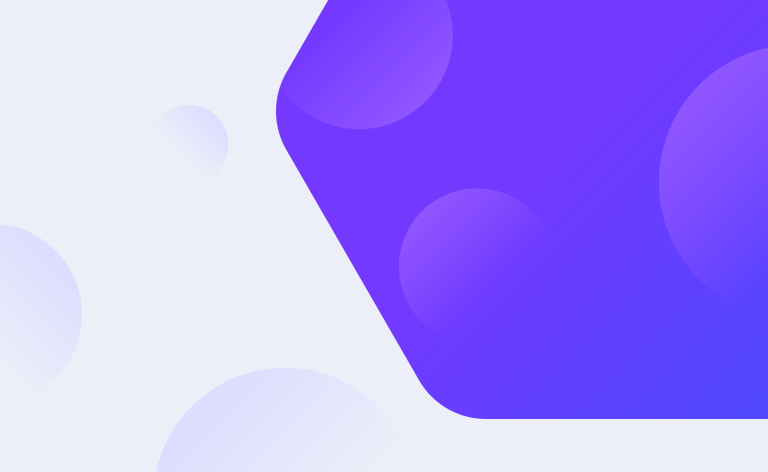
This background is drawn by a Shadertoy shader. Its source:

```glsl
// A violet hexagon with rounded corners runs off the right of a pale ground,
// with soft discs that fade out along a diagonal. The hexagon is a distance
// field; each disc is a circle whose opacity follows a linear gradient.

// Coverage of a shape from its signed distance, smoothed over one pixel.
float cover(float d) {
    return clamp(0.5 - d * iResolution.y, 0.0, 1.0);
}

float segmentDistance(vec2 p, vec2 a, vec2 b) {
    vec2 pa = p - a, ba = b - a;
    return length(pa - ba * clamp(dot(pa, ba) / dot(ba, ba), 0.0, 1.0));
}

// Hexagon open to the right: a core of given side, grown by its corner radius.
float hexagonDistance(vec2 p, vec2 leftCorner, float side, float radius) {
    vec2 q = vec2(p.x - leftCorner.x, abs(p.y - leftCorner.y));
    vec2 corner = side * vec2(0.5, 0.8660254);
    float edge = min(segmentDistance(q, vec2(0.0), corner),
                     segmentDistance(q, corner, corner + vec2(4.0, 0.0)));
    bool inside = q.y < corner.y && q.x * corner.y > q.y * corner.x;
    return (inside ? -edge : edge) - radius;
}

// Opacity of a disc, strongest on the rim that faces the lit diagonal.
float disc(vec2 p, vec2 center, float radius, vec2 lit) {
    vec2 q = p - center;
    float along = dot(q, lit) * 0.7071 / radius;
    float fade = clamp((along + 0.35) / 1.3, 0.0, 1.0);
    return fade * cover(length(q) - radius);
}

void mainImage(out vec4 fragColor, in vec2 fragCoord) {
    // Height is one unit, width keeps the 512:314 proportion.
    vec2 p = fragCoord / iResolution.xy * vec2(512.0 / 314.0, 1.0);
    vec2 upLeft = vec2(-1.0, 1.0);
    vec2 upRight = vec2(1.0, 1.0);

    // Pale ground with lavender discs.
    vec3 ground = vec3(0.926, 0.938, 0.972);
    float haze = disc(p, vec2(0.401, 0.694), 0.084, upRight)
               + disc(p, vec2(-0.019, 0.333), 0.193, upRight)
               + disc(p, vec2(0.605, -0.059), 0.280, upLeft);
    ground = mix(ground, vec3(0.870, 0.862, 1.0), haze);

    // Violet fill turning blue toward the lower right, with lighter discs.
    float diagonal = p.x + 1.0 - p.y;
    float blueness = clamp((diagonal - 1.45) / 1.07, 0.0, 1.0);
    vec3 violet = mix(vec3(0.455, 0.220, 1.0), vec3(0.310, 0.280, 1.0), blueness);
    float glow = disc(p, vec2(0.762, 0.926), 0.1996, -upLeft)
               + disc(p, vec2(1.013, 0.435), 0.166, upLeft)
               + disc(p, vec2(1.690, 0.614), 0.291, upLeft);
    violet = mix(violet, vec3(0.560, 0.335, 1.0), glow);

    float hexagon = cover(hexagonDistance(p, vec2(0.7495, 0.7643), 0.564, 0.1635));
    fragColor = vec4(mix(ground, violet, hexagon), 1.0);
}
```
